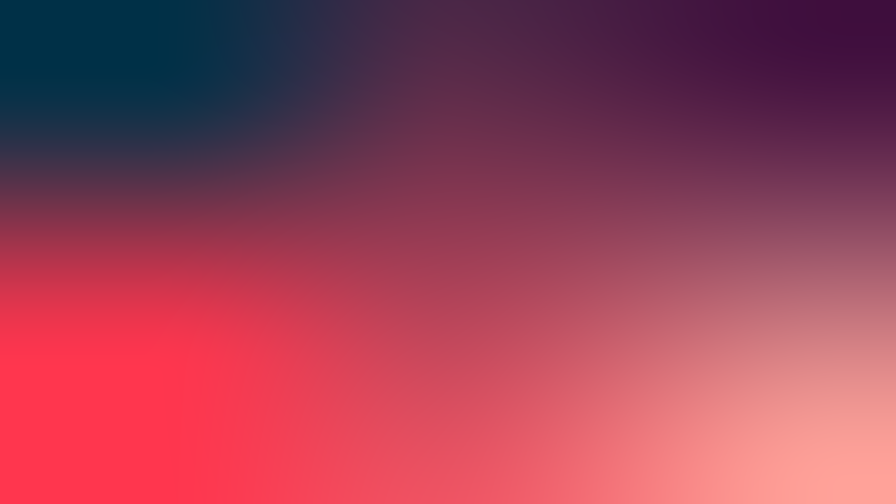
Reproduce this background procedurally as a Shadertoy shader.

```glsl
#define NAVY vec3(0.00, 0.19, 0.28)
#define MAUVE vec3(0.28, 0.15, 0.275)
#define PURPLE vec3(0.245, 0.055, 0.24)
#define RED vec3(1.00, 0.21, 0.305)
#define ROSE vec3(0.95, 0.33, 0.39)
#define SALMON vec3(1.00, 0.635, 0.60)
#define LEFT_SPAN vec2(0.26, 0.88)
#define CENTER_SPAN vec2(-0.10, 1.10)
#define RIGHT_SPAN vec2(0.03, 0.96)
#define LEFT_BLEND vec2(0.16, 0.52)
#define RIGHT_BLEND vec2(0.47, 0.95)

// Eased vertical gradient, changing colour only inside its span
vec3 columnColor(vec3 bottom, vec3 top, vec2 span, float y) {
    return mix(bottom, top, smoothstep(span.x, span.y, y));
}

void mainImage(out vec4 fragColor, in vec2 fragCoord) {
    vec2 uv = fragCoord / iResolution.xy;

    // Three vertical gradients
    vec3 left = columnColor(RED, NAVY, LEFT_SPAN, uv.y);
    vec3 center = columnColor(ROSE, MAUVE, CENTER_SPAN, uv.y);
    vec3 right = columnColor(SALMON, PURPLE, RIGHT_SPAN, uv.y);

    // Soft horizontal blend between neighbouring columns
    vec3 color = mix(left, center, smoothstep(LEFT_BLEND.x, LEFT_BLEND.y, uv.x));
    color = mix(color, right, smoothstep(RIGHT_BLEND.x, RIGHT_BLEND.y, uv.x));

    fragColor = vec4(color, 1.0);
}
```
